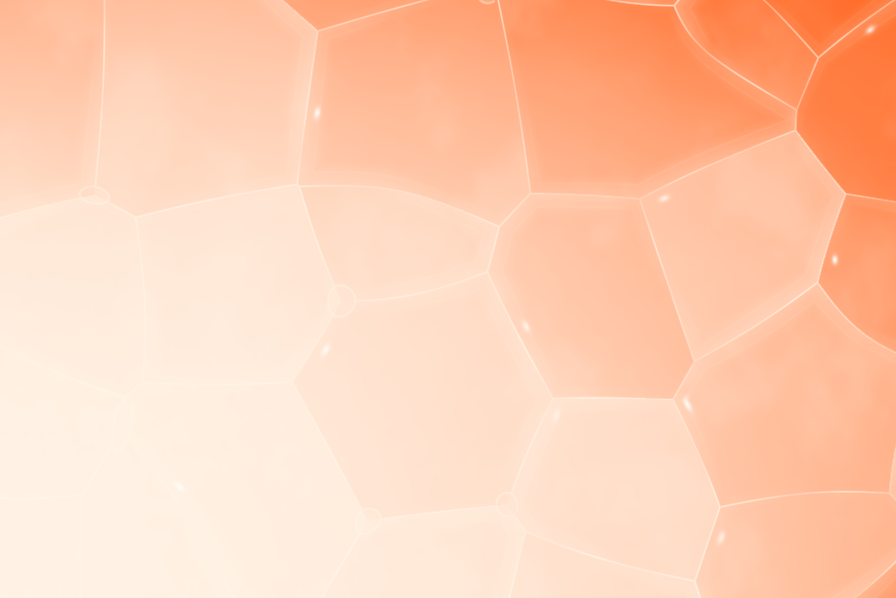
Write a Shadertoy shader that draws this texture.

```glsl
float hash(vec2 p) {
    vec3 q = fract(p.xyx * vec3(0.1031, 0.1030, 0.0973));
    q += dot(q, q.yzx + 33.33);
    return fract((q.x + q.y) * q.z);
}

float noise(vec2 p) {
    vec2 i = floor(p), f = fract(p);
    f = f * f * (3.0 - 2.0 * f);
    return mix(mix(hash(i), hash(i + vec2(1, 0)), f.x),
               mix(hash(i + vec2(0, 1)), hash(i + vec2(1, 1)), f.x), f.y);
}

float fbm(vec2 p) {
    float sum = 0.0, amp = 0.5;
    for (int i = 0; i < 4; i++) {
        sum += amp * noise(p);
        p = mat2(1.6, 1.2, -1.2, 1.6) * p + 7.3;
        amp *= 0.5;
    }
    return sum;
}

// One bubble: its size-weighted distance, direction from its centre, and cell
struct Bubble { float dist; vec2 dir; vec2 id; };

vec2 bubbleCentre(vec2 id) {
    return id + 0.5 + 0.72 * (vec2(hash(id + 3.7), hash(id + 19.1)) - 0.5);
}

Bubble bubbleAt(vec2 p, vec2 id) {
    vec2 away = p - bubbleCentre(id);
    float dist = length(away);
    return Bubble(dist - 0.3 * hash(id + 41.3), away / max(dist, 1e-4), id);
}

float wallDistance(Bubble a, Bubble b) {
    return (b.dist - a.dist) / max(length(b.dir - a.dir), 0.05);
}

void mainImage(out vec4 fragColor, in vec2 fragCoord) {
    vec2 p = fragCoord / iResolution.y;
    float px = 1.0 / iResolution.y;
    float density = 3.3;
    vec2 origin = vec2(12.3, 5.6);
    vec2 grid = p * density + origin;

    // Three nearest bubbles; unequal sizes give curved walls
    Bubble first = Bubble(9.0, vec2(0), vec2(0)), second = first, third = first;
    for (int y = -2; y <= 2; y++)
    for (int x = -2; x <= 2; x++) {
        Bubble b = bubbleAt(grid, floor(grid) + vec2(x, y));
        if (b.dist < first.dist) { third = second; second = first; first = b; }
        else if (b.dist < second.dist) { third = second; second = b; }
        else if (b.dist < third.dist) third = b;
    }
    float wall = min(wallDistance(first, second), wallDistance(first, third)) / density;

    // Warm light, pale at the lower left, held partly flat within each bubble
    vec2 centre = (bubbleCentre(first.id) - origin) / density;
    vec2 lit = mix(p, centre, 0.35) * vec2(iResolution.y / iResolution.x, 1.0);
    lit = max(lit, 0.0);
    float warmth = 0.69 * pow(lit.x * lit.x + lit.y * lit.y * lit.y, 1.2) + 0.02;
    warmth *= 0.76 + 0.58 * hash(first.id + 71.9);
    warmth *= 0.94 + 0.12 * fbm(p * 7.0);
    warmth += 0.02 * (fbm(p * 40.0) - 0.47);

    // Cloudy reflections on the films
    float cloud = smoothstep(0.45, 0.75, fbm(p * vec2(8.0, 6.0) + first.id * 5.0));
    warmth *= 1.0 - 0.16 * cloud;
    warmth = min(warmth, 0.8 + 0.4 * max(warmth - 0.8, 0.0) + 0.25 * smoothstep(0.8, 1.2, warmth));

    // Translucent rim, wider on one side of each bubble
    float turn = 6.2832 * hash(first.id + 7.7);
    float facing = 0.5 + 0.5 * dot(first.dir, vec2(cos(turn), sin(turn)));
    float rimWidth = 0.012 + 0.034 * facing;
    float rim = 1.0 - smoothstep(0.0, rimWidth, wall);
    float innerEdge = 1.0 - smoothstep(0.0, 0.002 + px, abs(wall - 0.5 * rimWidth));
    float shine = 0.22 * facing * rim + 0.07 * facing * innerEdge;

    // Thin bright walls
    float line = 1.0 - smoothstep(0.0, 0.0012 + px, wall);
    line *= 0.2 + 0.5 * noise(p * 12.0);

    // Tiny round bubbles trapped where three walls meet
    vec2 junction = first.id + second.id + third.id;
    vec3 gaps = vec3(second.dist - first.dist, third.dist - first.dist, third.dist - second.dist);
    float pocketSize = 0.008 + 0.022 * hash(junction + 5.1);
    float pocket = length(gaps) / (2.12 * density) - pocketSize;
    float hasPocket = step(0.87, hash(junction + 27.7));
    float inside = hasPocket * (1.0 - smoothstep(-px, px, pocket));
    float ring = hasPocket * (1.0 - smoothstep(0.0, 0.0012 + px, abs(pocket)));
    line = max(line * (1.0 - 0.8 * inside), 0.4 * ring);
    shine = mix(shine, 0.15, inside);

    vec3 cream = vec3(1.0, 0.97, 0.92);
    vec3 color = mix(vec3(1.0, 0.955, 0.905), vec3(1.0, 0.58, 0.38), warmth);
    color = mix(color, cream, shine);
    color = mix(color, cream, line);

    // White glints hugging the left rims, a few of them long
    float angle = mix(1.9, 3.8, hash(first.id + 53.3));
    vec2 toLight = vec2(cos(angle), sin(angle));
    float along = dot(first.dir, vec2(-toLight.y, toLight.x));
    float big = step(0.74, hash(first.id + 88.1));
    float across = (wall - mix(0.018, 0.012, big)) / mix(0.005, 0.009, big);
    float reach = along / mix(0.06, 0.14, big);
    float glint = exp(-across * across - reach * reach) * step(0.0, dot(first.dir, toLight));
    glint *= step(0.4, hash(first.id + 15.5)) * (0.5 + 0.6 * noise(p * 60.0));
    color = mix(color, vec3(1.0, 0.99, 0.97), clamp(glint, 0.0, 1.0) * (1.0 - inside));

    fragColor = vec4(color, 1.0);
}
```
